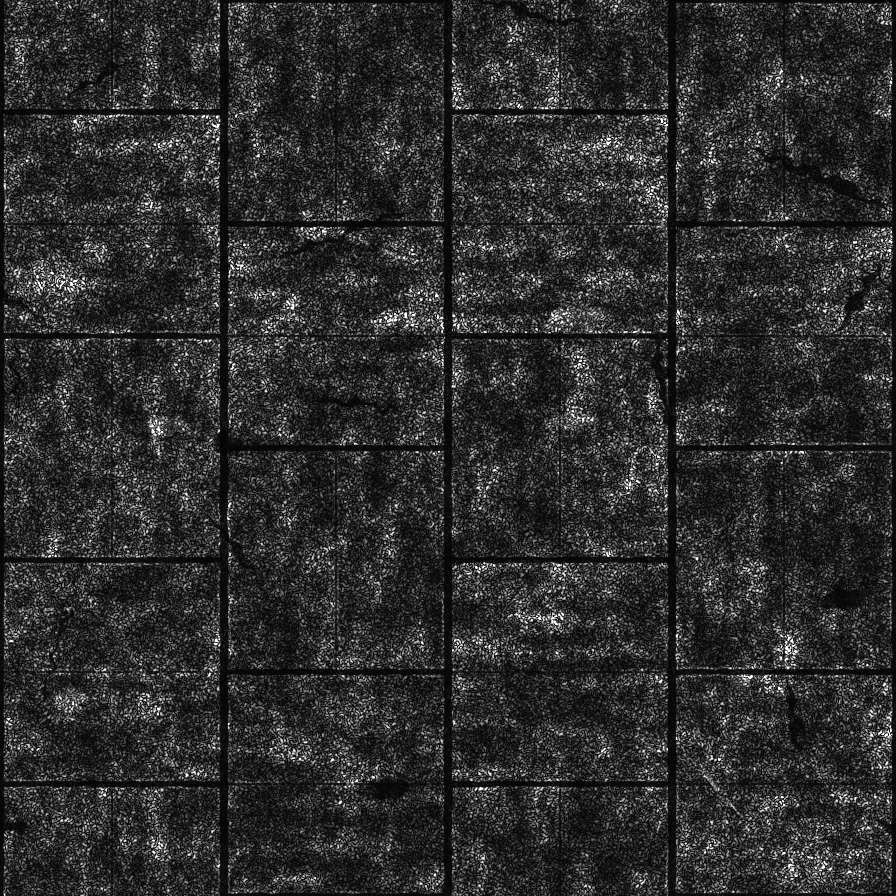
This texture map is drawn by a WebGL 1 fragment shader. Its source:

```glsl
precision highp float;
// Worn black basket-weave parquet: square tiles of two boards that alternate
// between upright and flat, with every other column shifted by half a tile.
// Folded gradient noise makes the grain; looped strokes and chips add damage.

uniform vec2 u_resolution;

const float TILES = 4.0;                      // tiles across and down
const vec2 GAP = vec2(0.0046, 0.0032);        // half widths of the tile gaps
const float SPLIT = 0.0010;                   // half width of the board seam
const float GRAIN = 340.0;                    // grain cells across the canvas
const float WEAR = 0.18;                      // mean strength of the grain
const float FLOOR_TONE = 0.018;               // darkest grey
const float RIM = 0.24;                       // strength of scuffed tile rims
const int SCRATCHES = 4;
const int GOUGES = 12;
const int CHIPS = 9;

vec2 hash2(vec2 p) {
  vec3 q = fract(p.xyx * vec3(0.1031, 0.1030, 0.0973));
  q += dot(q, q.yzx + 33.33);
  return fract((q.xx + q.yz) * q.zy);
}

float corner(vec2 cell, vec2 offset) {
  float a = 6.28318 * hash2(cell).x;
  return dot(vec2(cos(a), sin(a)), offset);
}

float gradientNoise(vec2 p) {
  vec2 i = floor(p), f = fract(p), e = vec2(1.0, 0.0);
  vec2 u = f * f * f * (f * (f * 6.0 - 15.0) + 10.0);
  float low = mix(corner(i, f), corner(i + e, f - e), u.x);
  float high = mix(corner(i + e.yx, f - e.yx), corner(i + 1.0, f - 1.0), u.x);
  return mix(low, high, u.y);
}

vec2 rotate(vec2 v, float a) {
  float c = cos(a), s = sin(a);
  return vec2(c * v.x + s * v.y, c * v.y - s * v.x);
}

// Offset from a center, wrapped at the canvas borders
vec2 wrapped(vec2 p, vec2 center) {
  return fract(p - center + 0.5) - 0.5;
}

// Tapered stroke along the x axis
float stroke(vec2 v, float halfLength, float halfWidth, float aa) {
  float t = v.x / halfLength;
  float w = halfWidth * (1.0 - t * t);
  return 1.0 - smoothstep(-aa, aa, abs(v.y) - w);
}

void main() {
  vec2 p = gl_FragCoord.xy / u_resolution;
  float aa = 0.8 / min(u_resolution.x, u_resolution.y);

  // Tile layout and board coordinates (x across the boards, y along them)
  vec2 q = p * TILES;
  q.y += 0.5 * (1.0 - mod(floor(q.x), 2.0));
  vec2 cell = floor(q), f = fract(q);
  bool upright = mod(cell.x + cell.y, 2.0) < 0.5;
  vec2 board = upright ? f : f.yx;

  // Ragged gaps, seams and rims
  vec2 warp = vec2(gradientNoise(p * 65.0), gradientNoise(p * 65.0 + 91.7));
  vec2 inset = min(f, 1.0 - f) / TILES - GAP + warp * 0.0016;
  vec2 inside = smoothstep(-aa, aa, inset);
  float tile = inside.x * inside.y;
  float seam = abs(board.x - 0.5) / TILES;
  float seamLine = 1.0 - smoothstep(SPLIT - aa, SPLIT + aa, seam);
  float edge = min(inset.x, inset.y);
  float rim = smoothstep(0.0035, 0.0012, edge);
  rim += 0.6 * smoothstep(0.0045, 0.002, seam) * (1.0 - seamLine);
  rim *= smoothstep(-0.08, 0.3, gradientNoise(p * 17.0 + 40.0));

  // Cloudy wear with streaks along each board
  vec2 boardId = cell * 2.0 + vec2(step(0.5, board.x), 0.0);
  float cloud = 0.5 * gradientNoise(p * 9.0 + 13.0)
              + 0.8 * gradientNoise(p * 27.0 + 5.0)
              + 0.6 * gradientNoise(p * 75.0);
  float streak = gradientNoise(board * vec2(15.0, 2.5) + cell * 17.3);
  float tone = 0.35 * (hash2(boardId + 3.0).y - 0.5);
  float level = WEAR * exp(1.3 * cloud + 0.9 * streak + tone);
  level *= 1.0 + 0.25 * smoothstep(0.02, 0.0, edge);

  // Fine grain, folded so that dark tones dominate
  float grain = gradientNoise(rotate(p, 0.6) * GRAIN + 300.0)
              + gradientNoise(rotate(p, -0.35) * GRAIN * 0.6 + 500.0);
  grain = abs(grain) / 0.3;

  // Dark gouges and dark or pale chips
  vec2 rough = p + warp * 0.012;
  float dark = 0.0, pale = 0.0;
  for (int i = 0; i < GOUGES; i++) {
    vec2 h = hash2(vec2(float(i), 21.0)), k = hash2(vec2(float(i), 58.0));
    vec2 v = rotate(wrapped(rough, h), (k.x - 0.5) * 3.1);
    dark = max(dark, stroke(v, 0.035 + 0.06 * k.y, 0.002 + 0.004 * h.x, aa));
  }
  for (int i = 0; i < CHIPS; i++) {
    vec2 h = hash2(vec2(float(i), 77.0)), k = hash2(vec2(float(i), 34.0));
    vec2 size = vec2(0.014, 0.007) + vec2(0.018, 0.008) * k;
    float chip = smoothstep(1.15, 0.75, length(wrapped(rough, h) / size));
    if (mod(float(i), 2.0) < 0.5) pale = max(pale, chip);
    else dark = max(dark, chip);
  }

  // Thin dashed pale scratches
  float scratch = 0.0;
  for (int i = 0; i < SCRATCHES; i++) {
    float n = float(i);
    vec2 center = fract(vec2(0.17 + 0.63 * n, 0.52 - 0.40 * n));
    vec2 v = rotate(wrapped(p, center), -1.3 + 0.45 * n);
    float dash = smoothstep(-0.15, 0.1, gradientNoise(vec2(v.x * 90.0, n * 7.3)));
    scratch = max(scratch, dash * stroke(v, 0.052, 0.0018, aa));
  }

  // Compose the layers
  float value = level * grain * (1.0 + 0.7 * pale) + 0.07 * pale;
  value += RIM * rim * (0.35 + 0.5 * grain);
  value *= (1.0 - 0.8 * dark) * (1.0 - 0.65 * seamLine);
  value += scratch * (0.22 + 0.15 * grain);
  value = FLOOR_TONE + value * mix(0.1, 1.0, tile);
  gl_FragColor = vec4(vec3(clamp(value, 0.0, 1.0)), 1.0);
}
```
